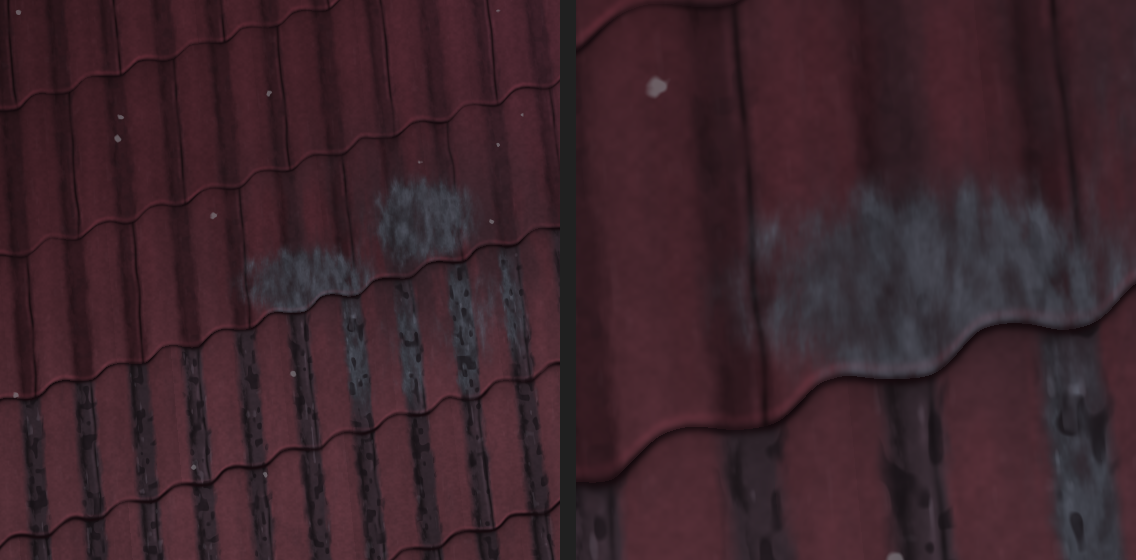
Left, the full canvas; right, a detail of the centre.
Reproduce this texture procedurally as a Shadertoy shader.

```glsl
// Weathered dark red roof tiles: leaning rolls crossed by slanted, scalloped courses.
// Each tile spans two rolls and every course shifts by one roll; wear comes from
// stretched value noise, grime in the lower valleys and a few patches of soot.

const float ROLL_PITCH   = 0.0974;  // width of one roll
const float ROLL_ORIGIN  = 0.0508;  // left edge of roll zero at mid height
const float LEAN         = 0.07;    // sideways drift of rolls per unit down
const float FAN          = 0.05;    // widening of rolls per unit down
const float COURSE_SLOPE = 0.32;    // rise of the courses to the right
const float COURSE_START = 0.198;
const float COURSE_RATE  = 3.70;    // courses per unit down
const float COURSE_GAIN  = 0.20;    // tightening of the lower courses
const float COURSE_PITCH = 0.26;
const float SCALLOP      = 0.016;   // height of the arched edge
const float EDGE_WIDTH   = 0.0030;
const float SEAM_WIDTH   = 0.020;   // in rolls
const float SPECK_CELLS  = 22.0;
const float SPECK_CHANCE = 0.022;

const vec3 ROLL_TOP    = vec3(0.248, 0.120, 0.145);
const vec3 ROLL_LOW    = vec3(0.318, 0.180, 0.208);
const vec3 VALLEY_TOP  = vec3(0.190, 0.096, 0.117);
const vec3 VALLEY_LOW  = vec3(0.190, 0.148, 0.174);
const vec3 EDGE_DARK   = vec3(0.080, 0.035, 0.050);
const vec3 SOOT_DARK   = vec3(0.175, 0.128, 0.150);
const vec3 SOOT_GREY   = vec3(0.235, 0.245, 0.278);
const vec3 FLECK_DARK  = vec3(0.085, 0.065, 0.080);
const vec3 SPECK_COLOR = vec3(0.480, 0.460, 0.480);

float hash(vec2 p) {
    return fract(sin(dot(p, vec2(127.1, 311.7))) * 43758.5453);
}

float noise(vec2 p) {
    vec2 i = floor(p), f = fract(p);
    f = f * f * (3.0 - 2.0 * f);
    return mix(mix(hash(i), hash(i + vec2(1, 0)), f.x),
               mix(hash(i + vec2(0, 1)), hash(i + vec2(1, 1)), f.x), f.y);
}

float fbm(vec2 p) {
    float sum = 0.0, amp = 0.5;
    for (int i = 0; i < 4; i++) {
        sum += amp * noise(p);
        p = p * 2.03 + 17.3;
        amp *= 0.5;
    }
    return sum / 0.9375;
}

float bell(float d, float w) { return exp(-d * d / (w * w)); }

float blob(vec2 p, vec2 center, vec2 radius) {
    vec2 d = (p - center) / radius;
    return exp(-dot(d, d));
}

// Sparse ragged flecks of lichen
float specks(vec2 p) {
    vec2 g = p * SPECK_CELLS, cell = floor(g);
    vec2 center = 0.25 + 0.5 * vec2(hash(cell + 3.1), hash(cell + 7.7));
    float radius = mix(0.08, 0.17, hash(cell + 5.3));
    float d = length(fract(g) - center) + 0.1 * (noise(p * 200.0) - 0.5);
    return step(hash(cell), SPECK_CHANCE) * (1.0 - smoothstep(radius * 0.4, radius, d));
}

void mainImage(out vec4 fragColor, in vec2 fragCoord) {
    vec2 p = fragCoord / iResolution.xy;
    p.y = 1.0 - p.y;                                // measured downward

    // Roll coordinate across, course coordinate down
    float dy = p.y - 0.5;
    float u = ((p.x - LEAN * dy) / (1.0 + FAN * dy) - ROLL_ORIGIN) / ROLL_PITCH;
    float f = fract(u);
    float arch = smoothstep(0.0, 0.38, f) * (1.0 - smoothstep(0.42, 1.0, f));
    float s = p.y + COURSE_SLOPE * p.x + SCALLOP * (arch - 0.45) - COURSE_START;
    s += 0.004 * (noise(p * 45.0) - 0.5);
    float r = s * (COURSE_RATE + COURSE_GAIN * s);
    float course = floor(r), v = fract(r);
    float below = v * COURSE_PITCH, above = (1.0 - v) * COURSE_PITCH;

    // Noise: broad mottling, streaks running down the rolls, fine grain
    float mottle = fbm(p * 9.0);
    float streak = fbm(vec2(u * 4.0, r * 2.2 + course * 5.0));
    float ragged = fbm(vec2(u * 9.0, r * 9.0 + course * 3.0));
    float grain = noise(p * 150.0) * 0.6 + noise(p * 290.0) * 0.4;

    // Rounded rolls with a ragged foot, and the valleys between them
    float age = smoothstep(0.3, 0.95, p.y + 0.15 * p.x);
    float grime = clamp(course - 1.0, 0.0, 1.0);
    float g = f + 0.10 * (ragged - 0.5);
    float roll = smoothstep(0.0, 0.12, g) * (1.0 - smoothstep(0.60, 0.77, g));
    roll = clamp(roll * (0.85 + 0.3 * streak) + (ragged - 0.5) * 0.25, 0.0, 1.0);
    vec3 color = mix(mix(VALLEY_TOP, VALLEY_LOW, grime), mix(ROLL_TOP, ROLL_LOW, age), roll);
    float foot = bell(g - 0.78, 0.055) * smoothstep(0.3, 0.6, ragged);
    color *= 1.0 - (0.2 + 0.25 * grime) * foot;
    color *= 1.0 + 0.10 * bell(g - 0.3, 0.14) * (1.0 - 0.5 * grime);
    color += vec3(0.040, 0.026, 0.038) * blob(p, vec2(1.0, 0.05), vec2(0.28, 0.3));
    color *= 1.0 - 0.2 * blob(p, vec2(0.0), vec2(0.25));

    // Side joint of every second roll, staggered by course, worn away in places
    float joint = floor(u + 0.5), side = u - joint + 0.05 * (noise(vec2(joint, r * 6.0)) - 0.5);
    float seam = mod(joint + course, 2.0);
    float wear = smoothstep(0.15, 0.7, noise(vec2(joint * 7.3, r * 9.0)));
    color *= 0.93 + 0.14 * hash(vec2(floor((joint + seam) * 0.5), course));
    color *= 1.0 - seam * (0.16 + 0.30 * wear) * bell(side, SEAM_WIDTH);
    color *= 1.0 + seam * (0.05 + 0.22 * wear) * bell(side + 0.055, 0.03);
    color *= 1.0 + seam * 0.10 * bell(side - 0.06, 0.03);

    // Soot: dull haze, then grey deposits gathering above the course edge
    float haze = blob(p, vec2(0.74, 0.43), vec2(0.30, 0.18));
    color = mix(color, SOOT_DARK, haze * smoothstep(0.2, 0.65, streak) * 0.85);
    float upper = blob(p, vec2(0.545, 0.505), vec2(0.11, 0.06))
                + blob(p, vec2(0.755, 0.39), vec2(0.085, 0.07));
    float lower = blob(p, vec2(0.86, 0.56), vec2(0.08, 0.12))
                + 0.8 * blob(p, vec2(0.68, 0.63), vec2(0.14, 0.13));
    float deposit = upper * bell(course - 1.0, 0.4) * 1.3
                  + lower * grime * (1.0 - 0.6 * roll);
    deposit *= 0.3 + 1.4 * (streak * 0.4 + ragged * 0.6);
    deposit = smoothstep(0.22, 0.75, deposit) * (0.55 + 0.6 * ragged);
    color = mix(color, SOOT_GREY * (0.55 + 0.8 * ragged), clamp(deposit, 0.0, 0.9));

    // Black flecks and pale scrapes lodged in the valleys
    float valley = 1.0 - roll;
    float fleck = smoothstep(0.60, 0.80, noise(vec2(u * 11.0, r * 17.0)));
    color = mix(color, FLECK_DARK, fleck * valley * (0.15 + 0.5 * grime));
    float scrape = smoothstep(0.80, 0.97, noise(vec2(u * 15.0 + 9.0, r * 13.0)));
    color += vec3(0.065, 0.065, 0.072) * scrape * (0.15 + 0.85 * valley * grime);

    // Overlap of the courses: thin lip, broken dark line, soft cast shadow
    float edge = min(below, above);
    float chip = 0.55 + 0.9 * noise(p * 32.0 + 4.0);
    float shade = clamp(mix(0.58, 0.92, grime) * (1.15 - 0.35 * arch) * chip, 0.0, 1.0);
    color += vec3(0.050, 0.018, 0.024) * chip * bell(above - 0.0065, 0.0035);
    color *= 1.0 - 0.38 * shade * exp(-below / 0.009);
    color = mix(color, EDGE_DARK, shade * bell(edge, EDGE_WIDTH * (0.8 + 0.5 * grime)));

    // Surface wear
    color *= 0.85 + 0.17 * mottle + 0.15 * grain;
    color = mix(color, SPECK_COLOR, 0.7 * specks(p));

    fragColor = vec4(color, 1.0);
}
```
